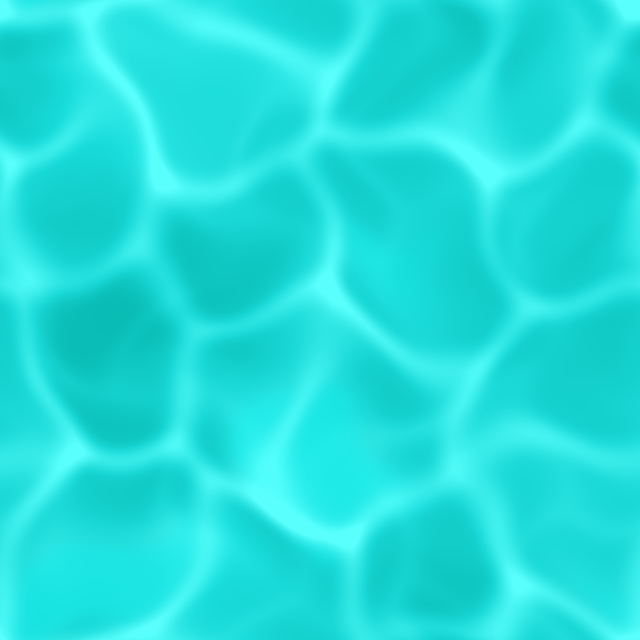
A three.js fragment shader for this texture:

```glsl
// Sunlit pool water: soft caustic lines over turquoise, as a seamless tile.
// Wrapping cellular noise, bent by layered sines, gives the bright net, the
// faint net below it and the drifting patches of light and shade.

#define NET_CELLS vec2(4.0, 4.0)
#define FAINT_CELLS vec2(5.0, 4.0)
#define PATCH_CELLS vec2(3.0, 6.0)
#define LINE_WIDTH 0.16
#define LINE_LIGHT 0.60
#define FAINT_LIGHT 0.20
#define WATER_LEVEL 0.33
#define BEND 0.020
#define DEEP vec3(0.03, 0.73, 0.70)
#define WATER vec3(0.10, 0.85, 0.84)
#define LIGHT vec3(0.30, 0.97, 0.96)
#define GLOW vec3(0.07, 0.95, 0.95)

varying vec2 vUv;

const float TAU = 6.2831853;

// Sine wave that tiles when its direction holds whole numbers.
float wave(vec2 p, vec2 direction, float phase) {
  return sin(TAU * dot(p, direction) + phase);
}

vec3 hash3(vec2 cell, float seed) {
  vec3 q = fract(vec3(cell.xyx + seed) * vec3(0.1031, 0.1030, 0.0973));
  q += dot(q, q.yxz + 33.33);
  return fract((q.xxy + q.yzz) * q.zyx);
}

// Feature point of a wrapped cell (xy) and its random shade (z).
vec3 feature(vec2 cell, vec2 cells, float seed) {
  vec3 h = hash3(floor(mod(cell + 0.5, cells)), seed);
  return vec3(cell + 0.5 + 0.8 * (h.xy - 0.5), h.z);
}

// x: soft lines between cells, brighter where they meet; y: blended shade.
vec2 cellNet(vec2 uv, vec2 cells, float width, float seed) {
  vec2 p = uv * cells;
  vec2 home = floor(p);
  float nearest = 9.0;
  float shade = 0.0;
  float total = 0.0;
  for (int j = -1; j <= 1; j++) {
    for (int i = -1; i <= 1; i++) {
      vec3 f = feature(home + vec2(i, j), cells, seed);
      float d = distance(p, f.xy);
      float weight = exp(-6.5 * d * d);
      nearest = min(nearest, d);
      shade += weight * f.z;
      total += weight;
    }
  }
  // The nearest point itself adds one, which is taken off again.
  float ridge = -1.0;
  for (int j = -1; j <= 1; j++) {
    for (int i = -1; i <= 1; i++) {
      vec3 f = feature(home + vec2(i, j), cells, seed);
      float gap = (distance(p, f.xy) - nearest) / width;
      ridge += exp(-gap * gap);
    }
  }
  return vec2(ridge / (1.0 + 0.3 * ridge), shade / total);
}

// Bends straight cell borders into curves.
vec2 bend(vec2 p) {
  vec2 slow = vec2(wave(p, vec2(1.0, 2.0), 0.7), wave(p, vec2(2.0, -1.0), 2.1));
  vec2 fast = vec2(wave(p, vec2(-1.0, 4.0), 4.0), wave(p, vec2(4.0, 1.0), 1.3));
  return p + BEND * (slow + 0.75 * fast);
}

void main() {
  vec2 p = bend(vUv);
  vec2 net = cellNet(p, NET_CELLS, LINE_WIDTH, 7.0);
  vec2 faint = cellNet(bend(p + 0.37), FAINT_CELLS, 1.5 * LINE_WIDTH, 23.0);
  float blob = cellNet(bend(p), PATCH_CELLS, 0.3, 41.0).y;

  // Lines fade in and out along their way.
  float drift = wave(p, vec2(2.0, 1.0), 0.4) * wave(p, vec2(-1.0, 2.0), 1.9);
  float strength = 0.92 + 0.25 * drift;

  // Brightness of the water: shade of cells, patches and both nets.
  float level = WATER_LEVEL + 0.40 * (net.y - 0.5) + 0.34 * (blob - 0.5);
  level += 0.04 * wave(p, vec2(2.0, 3.0), 3.0);
  level += FAINT_LIGHT * faint.x * (0.6 - 0.4 * drift);
  level += LINE_LIGHT * net.x * strength;

  vec3 color = mix(DEEP, WATER, clamp(level / 0.45, 0.0, 1.0));
  color = mix(color, LIGHT, clamp((level - 0.45) / 0.55, 0.0, 1.25));

  // Clear cyan gleams in the brightest patches, kept off the lines.
  float gleam = smoothstep(0.6, 0.95, blob) * (1.0 - clamp(net.x, 0.0, 1.0));
  color = mix(color, GLOW, 0.45 * gleam);

  gl_FragColor = vec4(clamp(color, 0.0, 1.0), 1.0);
}
```
